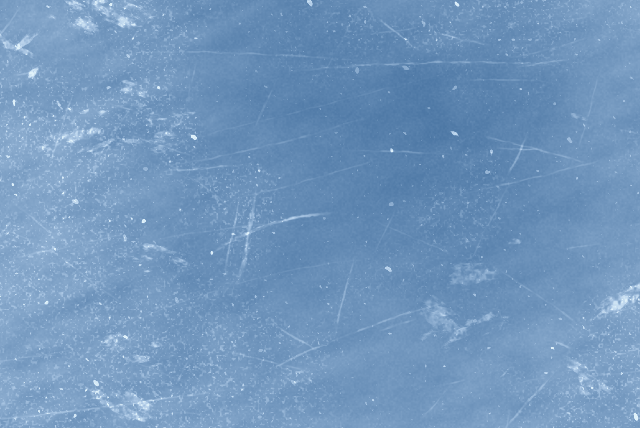
This texture is drawn by a Shadertoy shader. Its source:

```glsl
// Scuffed blue rink ice: cloudy frost, skate scratches, snow scrapes and chips.

const float ASPECT = 1.5;
const vec3 DEEP_ICE = vec3(0.315, 0.48, 0.655);
const vec3 PALE_ICE = vec3(0.70, 0.805, 0.915);
const vec3 SNOW = vec3(0.88, 0.95, 0.98);

float hash(vec2 p) {
    vec3 q = fract(vec3(p.xyx) * 0.1031);
    q += dot(q, q.yzx + 33.33);
    return fract((q.x + q.y) * q.z);
}

vec2 hash2(vec2 p) {
    return vec2(hash(p), hash(p + 57.3));
}

float noise(vec2 p) {
    vec2 i = floor(p), f = fract(p);
    f = f * f * (3.0 - 2.0 * f);
    return mix(mix(hash(i), hash(i + vec2(1, 0)), f.x),
               mix(hash(i + vec2(0, 1)), hash(i + 1.0), f.x), f.y);
}

float fbm(vec2 p) {
    float sum = 0.0, gain = 0.5;
    for (int i = 0; i < 5; i++) {
        sum += gain * noise(p);
        p = mat2(1.6, 1.2, -1.2, 1.6) * p + 7.1;
        gain *= 0.5;
    }
    return sum;
}

vec2 turn(vec2 p, float angle) {
    float c = cos(angle), s = sin(angle);
    return vec2(c * p.x + s * p.y, c * p.y - s * p.x);
}

// Bent, jittery line with tapered ends, crumbling along its length
float scratch(vec2 p, vec2 centre, float angle, float halfLength, float bend, float width, float blur) {
    vec2 q = turn(p - centre, angle);
    float slope = 2.0 * bend * q.x;
    float wobble = 0.004 * (noise(vec2(q.x * 28.0, centre.x * 50.0)) - 0.5);
    float across = abs(q.y - bend * q.x * q.x - wobble) / sqrt(1.0 + slope * slope);
    across += width * 0.9 * (noise(p * 170.0) - 0.4);
    float taper = 1.0 - smoothstep(0.35, 1.0, abs(q.x) / halfLength);
    float broken = smoothstep(0.2, 0.75, noise(q * vec2(60.0, 190.0) + centre * 91.0));
    return (1.0 - smoothstep(width * 0.2, width + blur, across)) * taper * (0.25 + 0.75 * broken);
}

// Ragged elongated heap of shaved snow
float scrape(vec2 p, vec2 centre, float angle, vec2 size) {
    vec2 q = turn(p - centre, angle);
    float body = 0.55 - length(q / size) + 4.2 * (fbm(q * vec2(24.0, 60.0) + centre * 40.0) - 0.46);
    return smoothstep(0.0, 0.7, body) * smoothstep(0.1, 0.75, noise(p * 85.0) * 0.6 + noise(p * 190.0) * 0.4);
}

// One irregular chip in some of the cells of a grid
float chips(vec2 p, float scale, float density, float blur) {
    vec2 g = p * scale, cell = floor(g);
    vec2 rnd = hash2(cell + scale);
    vec2 q = turn(fract(g) - mix(vec2(0.32), vec2(0.68), hash2(cell + 19.7)), rnd.y * 6.28);
    q.y *= 1.0 + 0.9 * rnd.y;
    float radius = mix(0.08, 0.23, rnd.y * rnd.y);
    float dist = length(q) + 0.2 * (noise(g * 6.0) - 0.5);
    float soft = blur * scale * 0.6;
    float present = step(rnd.x, density);
    return present * (1.0 - smoothstep(radius - soft, radius + soft, dist)) * (0.4 + 0.6 * hash(cell + 3.1));
}

float randomScratches(vec2 p, float blur) {
    float sum = 0.0;
    for (int i = 0; i < 64; i++) {
        vec2 id = vec2(float(i), 4.0);
        vec2 a = hash2(id), b = hash2(id + 11.0), c = hash2(id + 23.0);
        float angle = b.x < 0.5 ? mix(-0.05, 0.4, b.y)
                    : b.x < 0.75 ? mix(0.85, 1.45, b.y) : mix(-0.7, -0.2, b.y);
        float reach = b.x < 0.5 ? mix(0.05, 0.45, c.x * c.x) : mix(0.03, 0.16, c.x);
        float strength = mix(0.12, 0.42, c.y * c.y);
        sum += strength * scratch(p, a * vec2(ASPECT, 1.0), angle, reach,
                                  (hash(id + 31.0) - 0.5) * 0.6, mix(0.0008, 0.002, c.y), blur);
    }
    return sum;
}

float randomScrapes(vec2 p) {
    float sum = 0.0;
    for (int i = 0; i < 30; i++) {
        vec2 id = vec2(float(i), 71.0);
        vec2 a = hash2(id), b = hash2(id + 13.0);
        float side = a.x < 0.45 ? a.x * 0.6 : mix(0.6, 1.0, (a.x - 0.45) / 0.55);
        vec2 size = mix(vec2(0.018, 0.007), vec2(0.1, 0.04), b.x * b.x);
        sum += mix(0.35, 0.65, hash(id + 29.0)) * scrape(p, vec2(side * ASPECT, a.y), mix(-0.6, 0.9, b.y), size);
    }
    return sum;
}

void mainImage(out vec4 fragColor, in vec2 fragCoord) {
    vec2 p = fragCoord / iResolution.y;
    float blur = 1.0 / iResolution.y;

    // Clouded ice, darker in the middle and at the upper centre
    float rim = smoothstep(0.1, 0.85, length((p - vec2(0.92, 0.58)) * vec2(0.95, 0.95)));
    vec2 hollow = (p - vec2(0.98, 0.82)) / vec2(0.34, 0.22);
    float tone = 0.14 + 0.31 * rim - 0.13 * exp(-dot(hollow, hollow));
    tone += 0.34 * (fbm(p * 3.2 + 5.0) - 0.48);
    tone += (0.16 + 0.22 * rim) * (fbm(turn(p, 0.35) * vec2(11.0, 24.0)) - 0.48);

    // Powdery frost gathers in soft patches
    float patches = smoothstep(0.36, 0.72, fbm(p * 5.5 + 21.0) + 0.2 * (rim - 0.4));
    float grain = noise(p * 130.0) * 0.4 + noise(p * 260.0) * 0.6;
    tone += smoothstep(0.52, 0.92, grain) * (0.05 + 0.34 * patches) + 0.09 * (noise(p * 240.0) - 0.5);

    // Skate marks: many faint ones and a bold crossing pair
    tone += randomScratches(p, blur);
    tone += 0.75 * scratch(p, vec2(0.63, 0.475), 0.32, 0.17, -0.9, 0.0032, blur);
    tone += 0.5 * scratch(p, vec2(0.58, 0.45), 1.39, 0.13, 0.1, 0.0055, blur);
    tone += randomScrapes(p);

    // Loose chips from dust to crumbs
    tone += 0.45 * chips(p, 105.0, 0.06 + 0.22 * patches, blur);
    tone += 0.65 * chips(p + 3.7, 55.0, 0.05 + 0.16 * patches, blur);
    tone += 0.95 * chips(p + 8.3, 26.0, 0.035 + 0.05 * patches, blur);

    vec3 colour = mix(DEEP_ICE, PALE_ICE, clamp(tone, -0.05, 1.0));
    colour = mix(colour, SNOW, smoothstep(0.85, 1.3, tone));
    fragColor = vec4(colour, 1.0);
}
```
